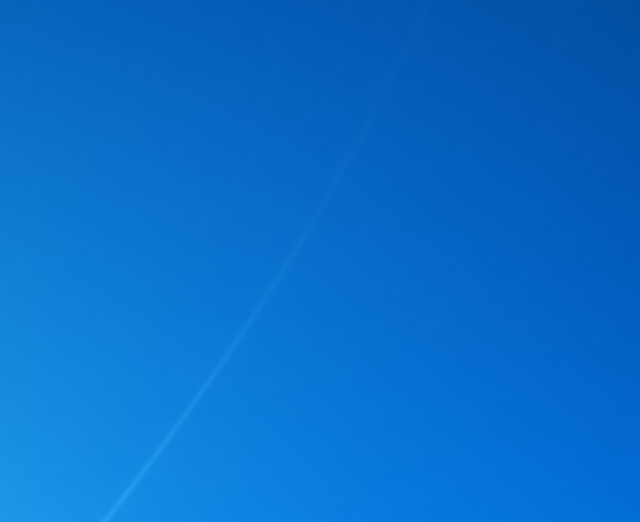
Reproduce this texture procedurally as a Shadertoy shader.

```glsl
// A clear blue sky, brightest at the lower left, crossed by a faint vapour trail.
// The sky is a smooth quadratic blend of nine colours; the trail is a soft band
// around a slightly bent curve, and faint value noise gives the air some grain.

#define TRAIL_START 0.163    // x where the trail meets the lower edge
#define TRAIL_LEAN 0.644     // sideways travel per unit of height
#define TRAIL_BEND -0.136    // curvature of the trail
#define TRAIL_WIDTH 0.0055   // half width, in canvas heights
#define TRAIL_GLOW 0.065     // brightness at the lower edge
#define TRAIL_FADE 2.3       // how fast it dims with height
#define GRAIN_SCALE 150.0    // grain cells per canvas height
#define GRAIN_AMOUNT 0.009

// Hash without sine, from a lattice point to 0..1
float hash(vec2 p) {
    vec3 q = fract(vec3(p.xyx) * 0.1031);
    q += dot(q, q.yzx + 33.33);
    return fract((q.x + q.y) * q.z);
}

float valueNoise(vec2 p) {
    vec2 cell = floor(p);
    vec2 f = fract(p);
    f = f * f * (3.0 - 2.0 * f);
    float low = mix(hash(cell), hash(cell + vec2(1.0, 0.0)), f.x);
    float high = mix(hash(cell + vec2(0.0, 1.0)), hash(cell + vec2(1.0)), f.x);
    return mix(low, high, f.y);
}

// Quadratic through a at 0, b at 0.5 and c at 1
vec3 quadratic(vec3 a, vec3 b, vec3 c, float t) {
    return a * (1.0 - t) * (1.0 - 2.0 * t) + b * 4.0 * t * (1.0 - t) + c * t * (2.0 * t - 1.0);
}

vec3 skyColour(vec2 uv) {
    vec3 bottom = quadratic(vec3(0.11, 0.595, 0.905), vec3(0.04, 0.50, 0.88), vec3(0.01, 0.43, 0.84), uv.x);
    vec3 middle = quadratic(vec3(0.065, 0.50, 0.83), vec3(0.03, 0.43, 0.80), vec3(0.01, 0.36, 0.735), uv.x);
    vec3 top = quadratic(vec3(0.03, 0.395, 0.735), vec3(0.015, 0.35, 0.70), vec3(0.005, 0.31, 0.63), uv.x);
    return quadratic(bottom, middle, top, uv.y);
}

// Soft profile of the trail, dimming and spreading with height
float trail(vec2 uv, float aspect) {
    float centre = TRAIL_START + uv.y * (TRAIL_LEAN + TRAIL_BEND * uv.y);
    float slope = aspect * (TRAIL_LEAN + 2.0 * TRAIL_BEND * uv.y);
    float dist = (uv.x - centre) * aspect / sqrt(1.0 + slope * slope);
    float width = TRAIL_WIDTH * (1.0 + 0.5 * uv.y);
    float core = exp(-dist * dist / (width * width));
    float halo = exp(-abs(dist) / (4.0 * width));
    return (core + 0.15 * halo) * exp(-TRAIL_FADE * uv.y);
}

void mainImage(out vec4 fragColor, in vec2 fragCoord) {
    vec2 uv = fragCoord / iResolution.xy;
    float aspect = iResolution.x / iResolution.y;
    vec2 p = vec2(uv.x * aspect, uv.y);

    vec3 colour = skyColour(uv);

    // The trail is paler than the sky and slightly uneven along its length
    float uneven = 0.8 + 0.4 * valueNoise(p * 22.0);
    colour += vec3(0.9, 1.0, 0.6) * TRAIL_GLOW * uneven * trail(uv, aspect);

    // Fine grain over broader mottling
    float grain = 0.6 * valueNoise(p * GRAIN_SCALE) + 0.4 * valueNoise(p * GRAIN_SCALE * 0.3 + 17.0);
    colour += GRAIN_AMOUNT * (grain - 0.5);

    fragColor = vec4(clamp(colour, 0.0, 1.0), 1.0);
}
```
